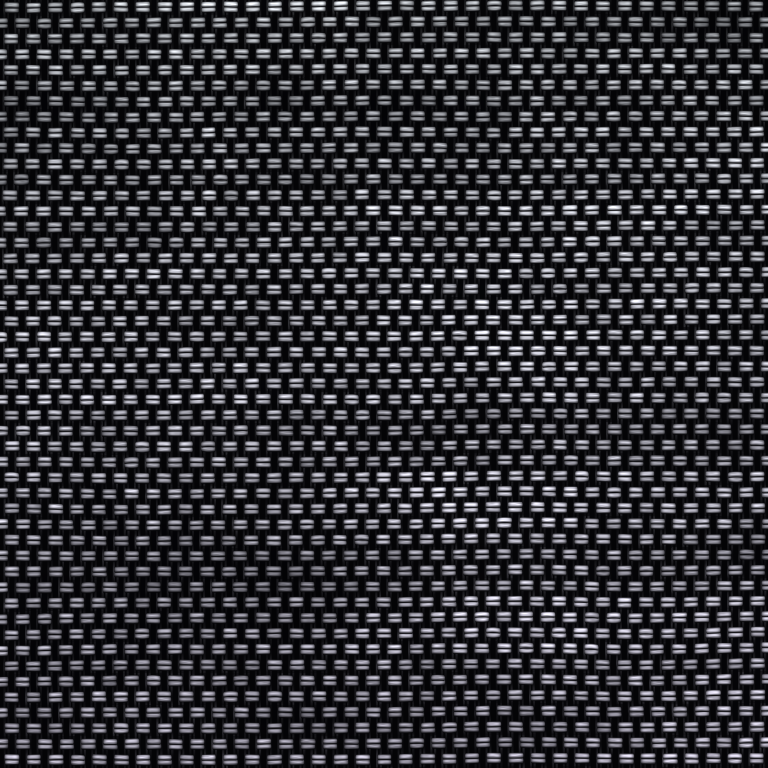
This texture is drawn by a WebGL 1 fragment shader. Its source:

```glsl
precision highp float;

uniform vec2 u_resolution;

const vec2 REPEATS = vec2(35.0, 49.0);
const float PI = 3.14159;

float hash(vec2 p) {
    return fract(sin(dot(p, vec2(127.1, 311.7))) * 43758.5);
}

float valueNoise(vec2 p) {
    vec2 i = floor(p);
    vec2 f = fract(p);
    f = f * f * (3.0 - 2.0 * f);
    float low = mix(hash(i), hash(i + vec2(1.0, 0.0)), f.x);
    float high = mix(hash(i + vec2(0.0, 1.0)), hash(i + vec2(1.0, 1.0)), f.x);
    return mix(low, high, f.y);
}

// Soft inside mask for a signed distance
float coverage(float dist, float blur) {
    return 1.0 - smoothstep(-blur, blur, dist);
}

// Pair of dark vertical strands, raised where they pass over the weft
float warpLight(vec2 p) {
    float column = floor(p.x * 2.0);
    float x = fract(p.x * 2.0) - 0.5;
    float raised = 0.5 + 0.5 * cos(PI * (p.y - 0.5 + column));
    float strand = (abs(x) - 0.17) / 0.14;
    float ridge = max(1.0 - strand * strand, 0.0);
    float fleck = valueNoise(p * vec2(14.0, 3.0));
    float tone = mix(0.5, 1.3, hash(vec2(column, floor(p.y * 0.5))));
    return 0.015 + ridge * tone * (0.02 + 0.12 * raised) * (0.5 + 0.8 * fleck);
}

// One glossy horizontal thread: x is its light, y its coverage
vec2 weftThread(vec2 p, float halfLength, float radius, vec2 blur) {
    float t = p.y / radius;
    float tip = halfLength - 0.04 * t * t;
    float mask = coverage(abs(p.x) - tip, blur.x)
               * coverage(abs(p.y) - radius, blur.y);
    float lit = t - 0.15;
    float dome = pow(max(1.0 - 0.9 * lit * lit, 0.0), 1.5);
    float along = p.x / halfLength;
    float ends = 1.0 - 0.75 * pow(abs(along), 3.5);
    return vec2(0.04 + 0.7 * dome * ends, mask);
}

// Two weft threads showing in each cell, with irregular bend and gloss
float addWeft(float ground, vec2 p, vec2 blur) {
    float row = floor(p.y);
    p.x += 0.5 * mod(row, 2.0);
    vec2 cell = vec2(floor(p.x), row);
    vec2 local = fract(p) - 0.5;
    local += 0.03 * (vec2(hash(cell + 3.1), hash(cell + 8.7)) - 0.5);
    float gloss = mix(0.88, 1.06, hash(cell + 17.3)) * mix(0.9, 1.1, hash(vec2(row, 4.7)));
    float spacing = mix(0.155, 0.175, valueNoise(cell * 0.4));
    float light = ground;

    for (int i = 0; i < 2; i++) {
        float side = float(i) * 2.0 - 1.0;
        vec2 seed = cell + side * 29.3;
        float lean = 0.1 * (hash(seed) - 0.5);
        float split = 0.5 * pow(hash(cell + 41.0), 8.0);
        float bend = lean * local.x + side * split * (local.x * local.x - 0.03);
        float radius = mix(0.18, 0.2, hash(seed + 5.9));
        float halfLength = mix(0.32, 0.35, hash(seed + 11.3));
        vec2 q = vec2(local.x, local.y - side * spacing + bend);
        vec2 thread = weftThread(q, halfLength, radius, blur);
        float streak = valueNoise(vec2(p.x * 4.0, p.y * 16.0) + seed);
        float tone = gloss * mix(0.86, 1.12, streak) * mix(0.92, 1.06, hash(seed + 2.3));
        light = mix(light, thread.x * tone * (1.0 + 0.06 * side), thread.y);
    }
    return light;
}

// Broad uneven sheen across the cloth
float sheen(vec2 uv) {
    float patches = valueNoise(uv * vec2(3.0, 5.0) + 13.0);
    float bands = valueNoise(uv * vec2(5.0, 14.0) + 57.0);
    float mottle = valueNoise(uv * 16.0 + 91.0);
    return 0.7 + 0.26 * patches + 0.2 * bands + 0.14 * mottle + 0.06 * uv.y;
}

// Cool grey, slightly more violet toward the lower edge
vec3 tintGrey(float light, float height) {
    vec3 violet = vec3(0.99, 0.97, 1.05);
    vec3 steel = vec3(0.98, 1.0, 1.02);
    return light * mix(violet, steel, height) + vec3(0.0, 0.0, 0.008);
}

void main() {
    vec2 uv = gl_FragCoord.xy / u_resolution;
    vec2 blur = 0.8 * REPEATS / u_resolution;

    // Slight skew and wander of the cloth
    vec2 p = uv * REPEATS;
    p.y -= 0.12 * uv.x;
    p += 0.12 * (vec2(valueNoise(uv * 7.0), valueNoise(uv * 6.0 + 31.0)) - 0.5);

    float light = addWeft(warpLight(p), p, blur) * sheen(uv);
    gl_FragColor = vec4(tintGrey(light, uv.y), 1.0);
}
```
